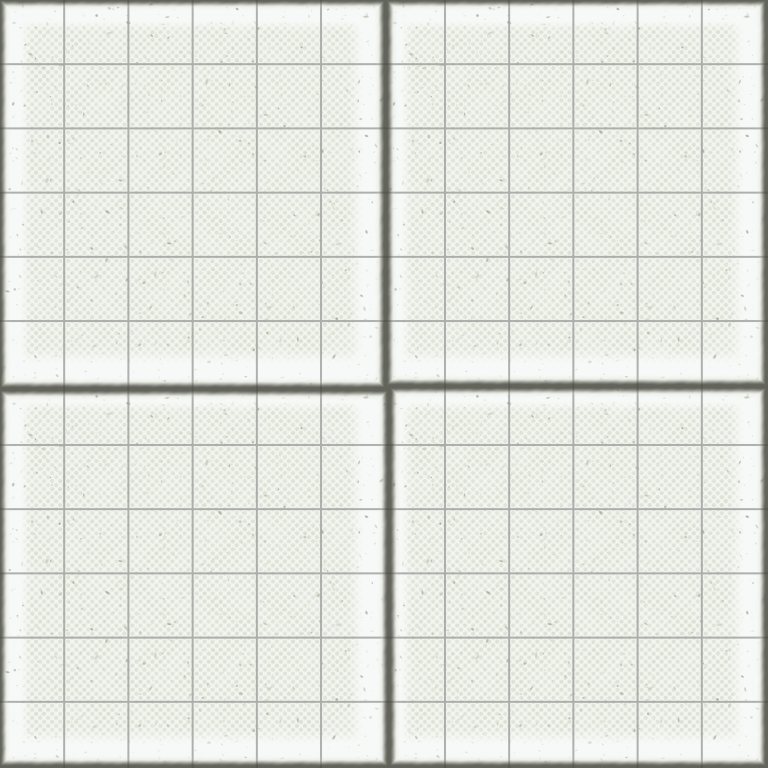
Give the GLSL for this pattern, as a WebGL 2 fragment shader.

```glsl
#version 300 es
precision highp float;
// Two by two white tiles with dark soft seams, fine grid lines, halftone dots and specks.

uniform vec2 u_resolution;
out vec4 fragColor;

const float PERIOD = 0.4958;        // offset between tile prints
const float GRID_STEP = 0.0836;     // spacing of the fine lines
const float DOT_STEP = 0.01045;     // spacing of the halftone
const vec3 WHITE = vec3(0.966, 0.977, 0.967);
const vec3 PAPER = vec3(0.952, 0.960, 0.942);
const vec3 DOT = vec3(0.865, 0.875, 0.825);
const vec3 LINE = vec3(0.64, 0.65, 0.64);
const vec3 SPECK = vec3(0.60, 0.61, 0.53);
const vec3 GRIME = vec3(0.76, 0.76, 0.68);
const vec3 SEAM = vec3(0.385, 0.388, 0.355);

vec2 hash2(vec2 p) {
  vec3 q = fract(p.xyx * vec3(0.1031, 0.1030, 0.0973));
  q += dot(q, q.yzx + 33.33);
  return fract((q.xx + q.yz) * q.zy);
}

// Layered sines give slow, uneven wear in about -1..1.
float waves(vec2 p) {
  return (sin(p.x * 71.0 + 2.0 * sin(p.y * 53.0))
        + sin(p.y * 97.0 + 2.0 * sin(p.x * 83.0))
        + sin((p.x + p.y) * 211.0)) / 3.0;
}

// Soft band around zero distance.
float band(float d, float halfWidth, float soft) {
  return 1.0 - smoothstep(halfWidth - soft, halfWidth + soft, abs(d));
}

// Staggered dots: one at each corner and one at the centre of a cell.
float halftone(vec2 p, float stepSize, float radius, float soft) {
  vec2 corner = fract(p / stepSize + 0.5) - 0.5;
  vec2 centre = fract(p / stepSize) - 0.5;
  float d = min(length(corner), length(centre)) * stepSize;
  return 1.0 - smoothstep(radius - soft, radius + soft, d);
}

// Cellular scatter of short, tilted flecks.
float flecks(vec2 p, float cellSize, float chance, float size, float px) {
  vec2 cell = floor(p / cellSize);
  float mask = 0.0;
  for (int j = -1; j <= 1; j++) {
    for (int i = -1; i <= 1; i++) {
      vec2 id = cell + vec2(i, j);
      vec2 seed = hash2(id + 17.0);
      vec2 kind = hash2(id + 91.0);
      vec2 d = p - (id + seed) * cellSize;
      float a = 6.283 * kind.y;
      d = mat2(cos(a), sin(a), -sin(a), cos(a)) * d;
      d.x *= mix(0.4, 1.0, seed.y);
      float r = size * mix(0.5, 1.2, seed.x);
      float fleck = 1.0 - smoothstep(r - px, r + px, length(d));
      mask = max(mask, fleck * step(kind.x, chance) * mix(0.35, 1.0, kind.y));
    }
  }
  return mask;
}

// Distance to the nearest of three seams along one axis.
float seamDistance(float x, float middle) {
  return min(min(abs(x + 0.001), abs(x - middle)), abs(x - 0.999));
}

void main() {
  vec2 p = gl_FragCoord.xy / u_resolution;
  p.y = 1.0 - p.y;                  // measure down from the top
  float px = 1.0 / min(u_resolution.x, u_resolution.y);

  // Seams step slightly where the four tiles meet.
  vec2 middle = vec2(p.y < 0.505 ? 0.5025 : 0.5065,
                     p.x < 0.505 ? 0.5065 : 0.5030);
  vec2 tile = step(middle, p);
  vec2 local = p - tile * PERIOD;
  vec2 seam = vec2(seamDistance(p.x, middle.x), seamDistance(p.y, middle.y));
  float edge = min(seam.x, seam.y);

  // Halftone field fading into a clean white border.
  vec2 inset = smoothstep(vec2(0.025), vec2(0.043), local)
             * (1.0 - smoothstep(vec2(0.450), vec2(0.475), local));
  float field = inset.x * inset.y;
  vec3 color = mix(WHITE, PAPER, field);
  float dots = halftone(local, DOT_STEP, 0.0027, max(0.0012, px * 0.6));
  color = mix(color, DOT, dots * field * (0.82 + 0.18 * waves(local)));

  // Specks repeat with each tile.
  float specks = flecks(local, 0.021, 0.32, 0.0014, px * 0.7);
  float dust = flecks(local + 3.7, 0.011, 0.30, 0.0009, px * 0.7);
  color = mix(color, SPECK, specks * 0.75);
  color = mix(color, GRIME, dust * 0.55);

  // Five fine lines each way.
  vec2 nearest = clamp(round(local / GRID_STEP), 1.0, 5.0) * GRID_STEP;
  vec2 off = local - nearest;
  float soft = max(0.0008, px * 0.6);
  float lines = max(band(off.x, 0.0013, soft), band(off.y, 0.0013, soft));
  color = mix(color, LINE, lines * 0.88);

  // Stained rim, then the dark soft seam.
  float wear = waves(local * 1.7);
  float rim = 1.0 - smoothstep(0.006, 0.016, edge + 0.002 * wear);
  color = mix(color, GRIME, rim * (0.24 + 0.16 * wear));
  float dark = 1.0 - smoothstep(0.0015, 0.0105, edge + 0.0006 * wear);
  color = mix(color, SEAM * (1.0 - 0.12 * lines), dark);

  fragColor = vec4(color, 1.0);
}
```
